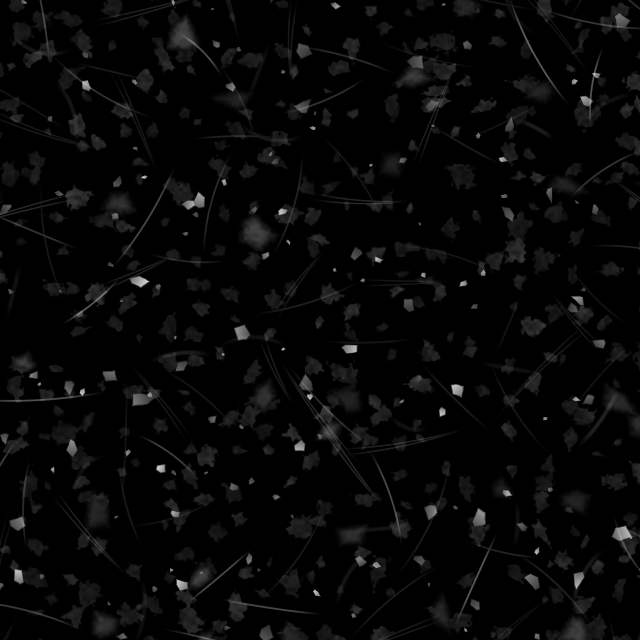
Give the GLSL for this texture, as a Shadertoy shader.

```glsl
#define FLAKE_CELLS 22.0
#define FLAKE_SHARE 0.8
#define FLAKE_TONE vec2(0.10, 0.20)
#define CHIP_CELLS 10.0
#define CHIP_SHARE 0.72
#define CHIP_TONE vec2(0.28, 0.70)
#define SMUDGE_TONE vec2(0.14, 0.28)
#define FIBRE_CELLS 8.0
#define FIBRE_SHARE 0.85
#define FIBRE_TONE vec2(0.07, 0.36)
#define GRAIN_SCALE 190.0

const float TAU = 6.28319;

vec4 hash4(vec2 key) {
    vec4 p = fract(key.xyxy * vec4(0.1031, 0.1030, 0.0973, 0.1099));
    p += dot(p, p.wzxy + 33.33);
    return fract((p.xxyz + p.yzzw) * p.zywx);
}

float valueNoise(vec2 p) {
    vec2 cell = floor(p), f = fract(p);
    f = f * f * (3.0 - 2.0 * f);
    float low = mix(hash4(cell).x, hash4(cell + vec2(1, 0)).x, f.x);
    float high = mix(hash4(cell + vec2(0, 1)).x, hash4(cell + vec2(1, 1)).x, f.x);
    return mix(low, high, f.y);
}

vec2 rotate(vec2 p, float angle) {
    float c = cos(angle), s = sin(angle);
    return vec2(c * p.x + s * p.y, c * p.y - s * p.x);
}

// Irregular convex polygon of about unit radius
float polygonDistance(vec2 p, vec2 key) {
    float d = -1.0;
    for (int i = 0; i < 5; i++) {
        vec4 rnd = hash4(key + float(i) * 7.31);
        float angle = TAU * (float(i) + 0.8 * (rnd.x - 0.5)) / 5.0;
        d = max(d, dot(p, vec2(cos(angle), sin(angle))) - mix(0.6, 1.0, rnd.y));
    }
    return d;
}

// Scattered flakes; rough frays the rim, facet shades one side
float flakes(vec2 uv, float cells, float share, vec2 radii, vec2 tones,
             float soft, float rough, float facet, float grain, float seed) {
    float light = 0.0;
    vec2 home = floor(uv * cells);
    for (int j = -1; j <= 1; j++)
    for (int i = -1; i <= 1; i++) {
        vec2 cell = home + vec2(i, j);
        vec2 key = cell + seed * 31.7;
        vec4 place = hash4(key);
        vec4 look = hash4(key + 91.3);
        float radius = mix(radii.x, radii.y, place.w);
        vec2 p = (uv - (cell + place.xy) / cells) / radius;
        if (place.z > share || length(p) > 2.2) continue;

        p = rotate(p, look.x * TAU);
        p.y *= mix(1.0, 1.7, look.y);
        float d = polygonDistance(p, key) + rough * (grain - 0.5);
        float mask = 1.0 - smoothstep(-soft, soft, d * radius);
        float shade = 1.0 + facet * clamp(p.x, -1.0, 1.0);
        float tone = mix(tones.x, tones.y, look.z * look.z);
        light = max(light, mask * shade * tone);
    }
    return light;
}

// Bent fibres fading to their tips; gap splits each into two strands
float fibres(vec2 uv, float cells, float share, vec2 spans, vec2 tones,
             float width, float bend, float gap, float seed) {
    float light = 0.0;
    float pixel = 0.7 / iResolution.y;
    vec2 home = floor(uv * cells);
    for (int j = -1; j <= 1; j++)
    for (int i = -1; i <= 1; i++) {
        vec2 cell = home + vec2(i, j);
        vec2 key = cell + seed * 31.7;
        vec4 place = hash4(key);
        vec4 look = hash4(key + 57.9);
        if (place.z > share) continue;

        float span = mix(spans.x, spans.y, place.w);
        vec2 p = rotate(uv - (cell + place.xy) / cells, look.x * TAU);
        float t = p.x / span;
        float off = abs(p.y - bend * (look.y - 0.5) * span * (t * t - 0.3));
        off = abs(off - gap * (1.0 - t) * 0.5);
        float line = 1.0 - smoothstep(width * 0.2, width + pixel, off);
        float fade = 1.0 - smoothstep(0.35, 1.0, abs(t));
        light = max(light, line * fade * mix(tones.x, tones.y, look.z * look.z));
    }
    return light;
}

void mainImage(out vec4 fragColor, in vec2 fragCoord) {
    vec2 uv = fragCoord / iResolution.y;
    float grain = valueNoise(uv * GRAIN_SCALE);
    float mottle = mix(0.55, 1.1, valueNoise(uv * GRAIN_SCALE * 0.8 + 40.0));

    // Dim flakes and blurred smudges
    float dim = flakes(uv, FLAKE_CELLS, FLAKE_SHARE, vec2(0.006, 0.021),
                       FLAKE_TONE, 0.0026, 0.5, 0.15, grain, 1.0);
    float smudge = flakes(uv, 6.0, 0.75, vec2(0.014, 0.025),
                          SMUDGE_TONE, 0.011, 0.2, 0.1, grain, 2.0);
    float light = max(dim * mottle, smudge * mix(1.0, mottle, 0.4));

    // Bright chips and specks
    light = max(light, flakes(uv, CHIP_CELLS, CHIP_SHARE, vec2(0.006, 0.014),
                              CHIP_TONE, 0.0019, 0.1, 0.3, grain, 3.0));
    light = max(light, flakes(uv, 11.0, 0.6, vec2(0.0025, 0.006),
                              CHIP_TONE, 0.0014, 0.1, 0.2, grain, 4.0));

    // Fine fibres, split hairs and broad faint arcs
    float hair = fibres(uv, FIBRE_CELLS, FIBRE_SHARE, vec2(0.05, 0.11),
                        FIBRE_TONE, 0.0014, 0.3, 0.0, 5.0);
    hair = max(hair, fibres(uv, FIBRE_CELLS, 0.3, vec2(0.06, 0.11),
                            vec2(0.06, 0.16), 0.001, 0.15, 0.005, 6.0));
    hair = max(hair, fibres(uv, 7.0, 0.4, vec2(0.03, 0.06),
                            vec2(0.06, 0.13), 0.004, 0.9, 0.0, 7.0));

    light += hair * (1.0 - light);
    fragColor = vec4(vec3(light), 1.0);
}
```
